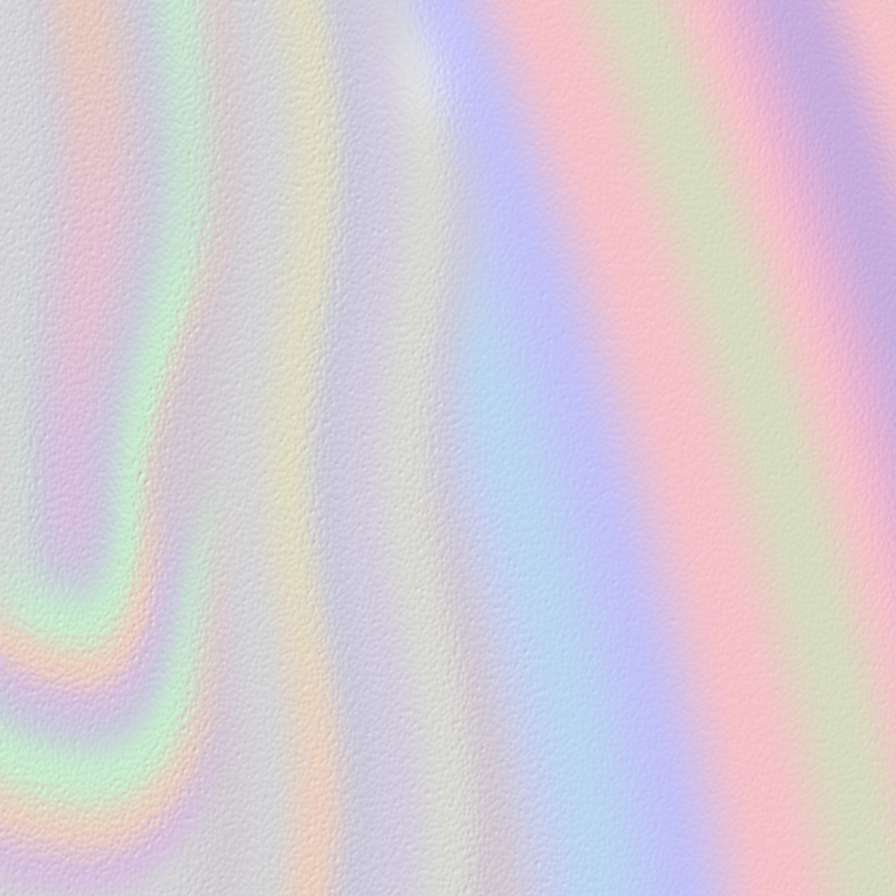
This background is drawn by a WebGL 1 fragment shader. Its source:

```glsl
precision highp float;
uniform vec2 u_resolution;

#define GRAIN_SCALE 165.0
#define GRAIN_REFRACT 0.018
#define GRAIN_LIGHT 0.055
#define SWAY 0.015
#define SWAY_FREQ 9.0
#define CORE_X 0.092
#define CORE_END 0.57

const vec3 SILVER = vec3(0.83, 0.83, 0.84);
const vec3 PEARL = vec3(0.85, 0.85, 0.83);
const vec3 MAUVE = vec3(0.82, 0.785, 0.82);
const vec3 LAVENDER = vec3(0.82, 0.80, 0.87);
const vec3 MIST = vec3(0.79, 0.79, 0.86);
const vec3 CREAM = vec3(0.87, 0.86, 0.77);
const vec3 PEACH = vec3(0.92, 0.81, 0.75);
const vec3 MINT = vec3(0.78, 0.92, 0.81);
const vec3 LILAC = vec3(0.84, 0.75, 0.87);
const vec3 ROSE = vec3(0.89, 0.76, 0.82);
const vec3 ICE = vec3(0.78, 0.81, 0.94);
const vec3 SKY = vec3(0.73, 0.84, 0.94);
const vec3 PERIWINKLE = vec3(0.76, 0.76, 0.97);
const vec3 PINK = vec3(0.96, 0.76, 0.79);
const vec3 SAGE = vec3(0.84, 0.86, 0.75);
const vec3 ORCHID = vec3(0.90, 0.70, 0.83);
const vec3 VIOLET = vec3(0.78, 0.68, 0.87);
const vec3 SAND = vec3(0.90, 0.79, 0.75);

vec2 hash2(vec2 p) {
  vec2 q = vec2(dot(p, vec2(127.1, 311.7)), dot(p, vec2(269.5, 183.3)));
  return fract(sin(q) * 43758.5);
}

// Slope of a bumpy surface made of soft cells
vec2 grainSlope(vec2 p) {
  vec2 cell = floor(p), slope = vec2(0.0);
  for (int j = -1; j <= 1; j++) {
    for (int i = -1; i <= 1; i++) {
      vec2 g = cell + vec2(float(i), float(j));
      vec2 d = g + hash2(g) - p;
      slope += d * exp(-8.0 * dot(d, d));
    }
  }
  return slope * 4.0;
}

vec3 blend(vec3 base, vec3 next, float from, float to, float x) {
  return mix(base, next, smoothstep(from, to, x));
}

// Position across the diagonal rainbow; t runs downward
float across(vec2 p) {
  float t = 1.0 - p.y;
  return p.x - 0.38 * t + 0.11 * t * t;
}

// Soft vertical folds
vec3 folds(float u, float t) {
  vec3 warm = mix(CREAM, PEACH, smoothstep(0.55, 0.95, t));
  vec3 c = blend(MAUVE, SILVER, 0.22, 0.29, u);
  c = blend(c, warm, 0.285, 0.34, u);
  c = blend(c, MIST, 0.34, 0.385, u);
  c = blend(c, LAVENDER, 0.38, 0.41, u);
  c = blend(c, PEARL, 0.41, 0.46, u);
  c = blend(c, MAUVE, 0.465, 0.51, u);
  return blend(c, LAVENDER, 0.51, 0.57, u);
}

// Broad diagonal rainbow
vec3 rainbow(float v, float t) {
  vec3 c = blend(ICE, SKY, 0.33, 0.41, v);
  c = mix(ICE, c, smoothstep(0.2, 0.45, t));
  c = blend(c, PERIWINKLE, 0.40, 0.50, v);
  c = blend(c, PINK, 0.49, 0.59, v);
  c = blend(c, SAGE, 0.61, 0.70, v);
  c = blend(c, PINK, 0.71, 0.785, v);
  c = blend(c, ORCHID, 0.77, 0.83, v);
  c = blend(c, VIOLET, 0.81, 0.875, v);
  c = blend(c, PINK, 0.89, 0.97, v);
  return blend(c, SAND, 0.97, 1.03, v);
}

// Nested U-shaped rings around a hanging column
vec3 rings(float d, float t) {
  vec3 c = mix(SAND, ROSE, smoothstep(0.0, 0.3, t));
  c = blend(c, LILAC, 0.3, 0.55, t);
  c = blend(c, MIST, 0.0, 0.09, d);
  c = blend(c, MINT, 0.06, 0.13, d);
  c = blend(c, PEACH, 0.125, 0.18, d);
  c = blend(c, LILAC, 0.175, 0.22, d);
  c = blend(c, MIST, 0.21, 0.25, d);
  c = blend(c, MINT, 0.24, 0.295, d);
  c = blend(c, PEACH, 0.295, 0.365, d);
  c = blend(c, LILAC, 0.35, 0.41, d);
  return blend(c, SILVER, 0.40, 0.46, d);
}

vec3 foil(vec2 p) {
  float t = 1.0 - p.y, v = across(p);
  float sway = SWAY * cos(SWAY_FREQ * (t - 0.18));
  float u = p.x - sway - 0.03 * t * t * smoothstep(0.35, 0.5, p.x);
  vec3 c = folds(u, t);

  // Hanging rings at the left, fading into the folds
  float dx = p.x - CORE_X - 0.9 * sway;
  float squeeze = mix(1.1, 2.2, smoothstep(0.2, 0.75, t));
  if (dx < 0.0) squeeze *= mix(1.0, 0.55, smoothstep(0.5, 0.7, t));
  float d = length(vec2(dx * squeeze, max(t - CORE_END, 0.0)));
  float fade = smoothstep(0.125, 0.20, d) * (1.0 - smoothstep(0.5, 0.7, t));
  fade = max(fade, smoothstep(0.18, 0.28, p.x));
  c = mix(rings(d, t), c, fade);
  float rim = (1.0 - smoothstep(-0.09, -0.015, dx)) * (1.0 - smoothstep(0.58, 0.74, t));
  c = mix(c, SILVER, rim);

  // Rainbow sheet over the folds
  float edge = mix(0.455, 0.335, smoothstep(0.15, 0.55, t));
  c = mix(c, rainbow(v, t), smoothstep(edge - 0.045, edge + 0.04, v));

  // Pale highlight near the top
  vec2 g = (p - vec2(0.475, 0.915)) / vec2(0.04, 0.06);
  return c + 0.04 * exp(-dot(g, g));
}

void main() {
  vec2 p = gl_FragCoord.xy / u_resolution;
  vec2 slope = grainSlope(p * GRAIN_SCALE * vec2(1.0, 0.85));
  vec3 c = foil(p + slope * GRAIN_REFRACT);
  float sheen = mix(1.0, 0.5, smoothstep(0.33, 0.43, across(p)));
  c += GRAIN_LIGHT * sheen * dot(slope, vec2(-0.6, 0.8));
  gl_FragColor = vec4(clamp(c, 0.0, 1.0), 1.0);
}
```
